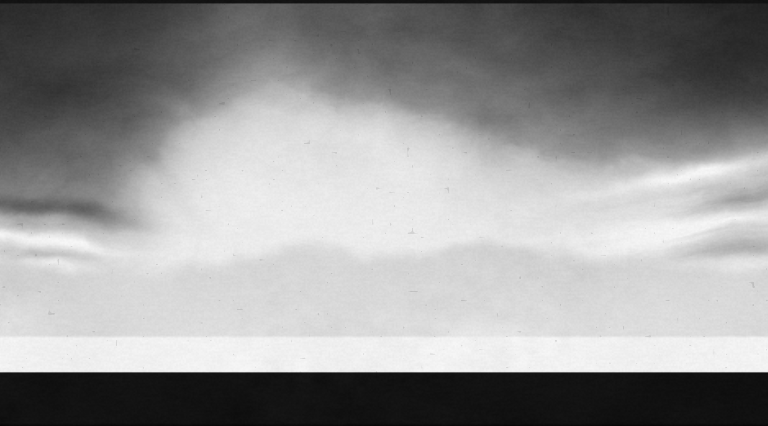
A Shadertoy shader for this texture:

```glsl
// Monochrome storm sky: dark upper air, luminous clouds, pale haze and a black ground strip.

float hash(vec2 p) {
    vec3 q = fract(vec3(p.xyx) * 0.1031);
    q += dot(q, q.yzx + 33.33);
    return fract((q.x + q.y) * q.z);
}

float noise(vec2 p) {
    vec2 i = floor(p), f = fract(p);
    f = f * f * (3.0 - 2.0 * f);
    return mix(mix(hash(i), hash(i + vec2(1, 0)), f.x),
               mix(hash(i + vec2(0, 1)), hash(i + vec2(1, 1)), f.x), f.y);
}

// Fractal noise centred on zero
float fbm(vec2 p) {
    float sum = 0.0, amp = 0.5;
    for (int i = 0; i < 6; i++) {
        sum += amp * (noise(p) - 0.5);
        p = mat2(1.6, 1.2, -1.2, 1.6) * p + 7.3;
        amp *= 0.5;
    }
    return sum;
}

// Rounded lobes around jittered cell points
float billow(vec2 p) {
    vec2 cell = floor(p);
    float nearest = 1.0;
    for (int y = -1; y <= 1; y++)
    for (int x = -1; x <= 1; x++) {
        vec2 c = cell + vec2(x, y);
        vec2 d = c + 0.15 + 0.7 * vec2(hash(c), hash(c + 41.7)) - p;
        nearest = min(nearest, dot(d, d));
    }
    return 1.0 - nearest;
}

// Soft ellipse whose long axis rises by slope
float glow(vec2 uv, vec2 centre, vec2 radius, float slope) {
    vec2 d = uv - centre;
    d.y -= slope * d.x;
    d /= radius;
    return exp(-dot(d, d));
}

// Vertical light falloff around a meandering cloud crest
float skyTone(vec2 uv, vec2 p) {
    float crest = 0.545 + 0.27 * smoothstep(0.12, 0.35, uv.x)
                - 0.17 * smoothstep(0.36, 0.85, uv.x);
    vec2 warp = vec2(fbm(p * 3.0), fbm(p * 3.0 + 19.0));
    float h = uv.y - crest + 0.20 * fbm(p * vec2(3.2, 4.6) + warp * 1.1);
    float tone = h > 0.0 ? 0.12 + 0.48 * exp(-4.5 * h)
                         : 0.93 - 0.33 * exp(12.0 * h);
    float corner = smoothstep(0.78, 1.0, uv.x) * smoothstep(0.63, 0.80, uv.y);
    tone *= 1.0 - 0.45 * corner;
    tone -= 0.07 * glow(uv, vec2(0.06, 0.76), vec2(0.12, 0.13), 0.0);
    return tone + 0.10 * fbm(p * vec2(5.0, 8.0) + warp * 2.0) * smoothstep(0.45, 0.7, uv.y);
}

// Bright wisps and dark furrows at the two sides
float sideClouds(vec2 uv, vec2 p) {
    vec2 w = uv + 0.045 * vec2(fbm(p * 6.0), fbm(p * 6.0 + 31.0));
    float t = 0.0;
    t += 0.20 * glow(w, vec2(0.92, 0.595), vec2(0.13, 0.020), 0.36);
    t -= 0.20 * glow(w, vec2(0.97, 0.540), vec2(0.09, 0.022), 0.36);
    t += 0.10 * glow(w, vec2(0.90, 0.475), vec2(0.09, 0.018), 0.30);
    t -= 0.21 * glow(w, vec2(0.97, 0.420), vec2(0.10, 0.028), 0.20);
    t -= 0.18 * glow(w, vec2(0.11, 0.500), vec2(0.07, 0.025), -0.25);
    t -= 0.15 * glow(w, vec2(0.02, 0.520), vec2(0.06, 0.018), -0.30);
    t += 0.15 * glow(w, vec2(0.02, 0.455), vec2(0.05, 0.016), -0.15);
    t += 0.14 * glow(w, vec2(0.09, 0.425), vec2(0.06, 0.016), -0.15);
    t -= 0.12 * glow(w, vec2(0.05, 0.400), vec2(0.07, 0.012), -0.10);
    t += 0.12 * glow(w, vec2(0.05, 0.375), vec2(0.06, 0.014), -0.10);
    // Lobes lit from above on the left, sheared streaks on the right
    vec2 q = w * vec2(18.0, 24.0);
    float relief = billow(q) - billow(q + vec2(0.1, 0.35));
    t += 0.11 * relief * glow(uv, vec2(0.04, 0.44), vec2(0.13, 0.09), -0.2);
    float streak = fbm(vec2(w.x * 6.0, (w.y - 0.35 * w.x) * 32.0));
    return t + 0.28 * streak * glow(uv, vec2(0.98, 0.50), vec2(0.20, 0.10), 0.3);
}

// Pale haze below the scalloped underside of the clouds
float addHaze(float tone, vec2 uv, vec2 p) {
    vec2 w = p + 0.05 * vec2(fbm(p * 7.0), fbm(p * 7.0 + 11.0));
    float base = 0.405 + 0.045 * glow(uv, vec2(0.38, uv.y), vec2(0.06, 1.0), 0.0)
               + 0.045 * glow(uv, vec2(0.64, uv.y), vec2(0.07, 1.0), 0.0);
    base += 0.09 * fbm(vec2(p.x * 5.0, 3.0)) - 0.025 * billow(w * 9.0);
    float haze = mix(0.855, 0.825, smoothstep(0.21, 0.42, uv.y)) + 0.055 * fbm(p * 5.0);
    haze -= 0.04 * glow(uv, vec2(0.03, 0.33), vec2(0.06, 0.05), 0.0);
    haze += 0.05 * glow(uv, vec2(0.625, 0.215), vec2(0.045, 0.035), 0.0);
    float soft = 0.008 + 0.025 * noise(p * 6.0);
    return mix(haze, tone, smoothstep(-soft, soft, uv.y - base));
}

void mainImage(out vec4 fragColor, in vec2 fragCoord) {
    vec2 uv = fragCoord / iResolution.xy;
    vec2 p = vec2(uv.x * iResolution.x / iResolution.y, uv.y);
    float pixel = 1.0 / iResolution.y;

    float tone = skyTone(uv, p) + sideClouds(uv, p);
    tone = addHaze(min(tone, 0.95), uv, p);

    // Bright horizon strip, black ground and thin top border
    float strip = 0.94 + 0.03 * fbm(p * 6.0);
    tone = mix(strip, tone, smoothstep(0.205, 0.214, uv.y));
    float ground = 0.068 + 0.025 * fbm(p * 9.0) - 0.03 * smoothstep(0.008, 0.0, uv.y);
    tone = mix(ground, tone, smoothstep(-pixel, pixel, uv.y - 0.126));
    tone = mix(tone, 0.075, smoothstep(-pixel, pixel, uv.y - 0.992));

    // Paper grain, horizontal fibres and sparse specks
    float grain = noise(p * 260.0) - 0.5 + 0.6 * (noise(p * vec2(60.0, 230.0)) - 0.5);
    float blotch = fbm(p * 28.0) * smoothstep(-0.1, 0.2, fbm(p * 4.0 + 5.0));
    tone += (0.024 * grain + 0.045 * blotch) * mix(0.5, 1.0, smoothstep(0.0, 0.3, tone));
    tone -= 0.10 * tone * smoothstep(0.94, 0.99, noise(p * 95.0 + 50.0));

    fragColor = vec4(vec3(clamp(tone, 0.0, 1.0)), 1.0);
}
```
